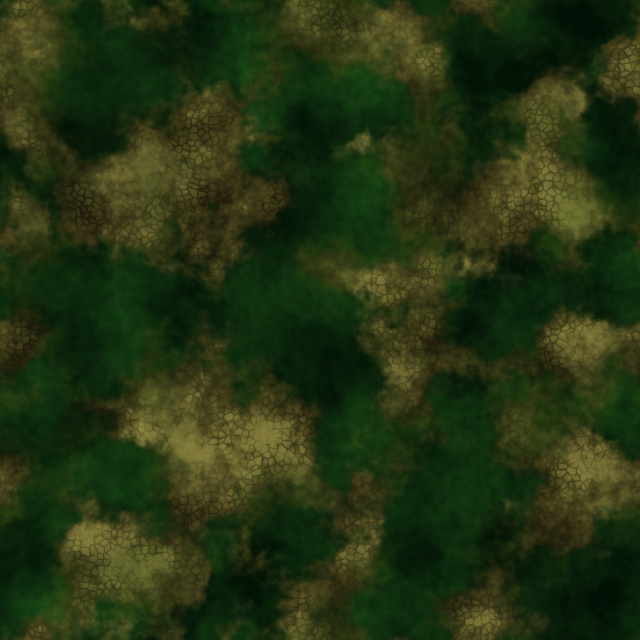
Give the GLSL for this texture, as a WebGL 2 fragment shader.

```glsl
#version 300 es
precision highp float;
// Seamless forest floor: dark painted moss with soft patches of crackled, pebbly earth.

#define PATCH_REPEAT 5.0
#define EARTH_LEVEL 0.055
#define EARTH_SOFTNESS 0.15
#define PEBBLE_REPEAT 88.0
#define DAB_REPEAT 13.0
#define DEEP_GREEN vec3(0.010, 0.072, 0.022)
#define LEAF_GREEN vec3(0.080, 0.235, 0.070)
#define OLIVE_MOSS vec3(0.185, 0.265, 0.070)
#define DARK_EARTH vec3(0.135, 0.120, 0.045)
#define MID_EARTH vec3(0.255, 0.240, 0.100)
#define PALE_EARTH vec3(0.475, 0.450, 0.215)

uniform vec2 u_resolution;
out vec4 fragColor;

// Integer hash: three values in 0..1 per lattice cell and seed.
vec3 hash3(vec2 cell, float seed) {
    uvec3 v = uvec3(vec3(cell, seed)) * 1664525u + 1013904223u;
    v.x += v.y * v.z; v.y += v.z * v.x; v.z += v.x * v.y;
    v ^= v >> 16u;
    v.x += v.y * v.z; v.y += v.z * v.x; v.z += v.x * v.y;
    return vec3(v) * exp2(-32.0);
}

float cornerSlope(vec2 cell, vec2 offset, float period, float seed) {
    float angle = 6.2832 * hash3(mod(cell, period), seed).x;
    return dot(vec2(cos(angle), sin(angle)), offset);
}

// Gradient noise that wraps after "period" cells.
float noise(vec2 p, float period, float seed) {
    vec2 i = floor(p), f = p - i;
    vec2 s = f * f * f * (f * (f * 6.0 - 15.0) + 10.0);
    vec2 e = vec2(1.0, 0.0);
    float low = mix(cornerSlope(i, f, period, seed),
                    cornerSlope(i + e, f - e, period, seed), s.x);
    float high = mix(cornerSlope(i + e.yx, f - e.yx, period, seed),
                     cornerSlope(i + 1.0, f - 1.0, period, seed), s.x);
    return mix(low, high, s.y);
}

float fbm(vec2 uv, float period, int octaves, float seed) {
    float sum = 0.0, weight = 1.0;
    for (int k = 0; k < octaves; k++) {
        sum += weight * noise(uv * period, period, seed + float(k));
        period *= 2.0;
        weight *= 0.5;
    }
    return sum;
}

// Overlapping soft brush dabs, each lighter or darker than its surroundings.
float dabs(vec2 uv, float period, float seed) {
    vec2 p = uv * period, base = floor(p);
    float tone = 0.0;
    for (int y = -1; y <= 1; y++)
    for (int x = -1; x <= 1; x++) {
        vec2 cell = base + vec2(x, y);
        vec3 rnd = hash3(mod(cell, period), seed);
        float radius = mix(0.4, 0.85, fract(rnd.z * 7.0));
        float dist = length(p - cell - 0.2 - 0.6 * rnd.xy);
        tone += (rnd.z - 0.5) * (1.0 - smoothstep(radius * 0.6, radius, dist));
    }
    return tone;
}

// Cellular pebbles: x is the gap to the nearest crack, y a random tone per pebble.
vec2 pebbles(vec2 uv, float period, float seed) {
    vec2 p = uv * period, base = floor(p);
    float nearest = 9.0, second = 9.0, tone = 0.0;
    for (int y = -1; y <= 1; y++)
    for (int x = -1; x <= 1; x++) {
        vec2 cell = base + vec2(x, y);
        vec3 rnd = hash3(mod(cell, period), seed);
        float dist = length(p - cell - rnd.xy);
        if (dist < nearest) { second = nearest; nearest = dist; tone = rnd.z; }
        else second = min(second, dist);
    }
    return vec2(second - nearest, tone);
}

void main() {
    vec2 uv = gl_FragCoord.xy / u_resolution;
    vec2 ragged = uv + 0.012 * vec2(fbm(uv, 24.0, 4, 11.0), fbm(uv, 24.0, 4, 21.0));
    float grain = fbm(uv, 64.0, 3, 31.0);

    // Patch layout
    vec2 bend = 0.03 * vec2(noise(uv * 4.0, 4.0, 41.0), noise(uv * 4.0, 4.0, 42.0));
    float height = fbm(ragged + bend, PATCH_REPEAT, 5, 51.0) - EARTH_LEVEL;
    float cover = smoothstep(-EARTH_SOFTNESS, EARTH_SOFTNESS, height + 0.07 * grain);

    // Moss, layered from broad shade, dabs and grain
    float strokes = dabs(ragged, DAB_REPEAT, 61.0) + 0.6 * dabs(ragged, DAB_REPEAT * 2.0, 62.0);
    float shade = 0.50 + 0.85 * fbm(ragged, 6.0, 4, 71.0) + 0.32 * strokes + 0.10 * grain;
    vec3 color = mix(DEEP_GREEN, LEAF_GREEN, clamp(shade, 0.0, 1.15));
    float olive = smoothstep(-0.15, 0.4, fbm(ragged, 7.0, 5, 81.0) + 0.15 * grain);
    olive *= smoothstep(-0.4, 0.05, height);
    color = mix(color, OLIVE_MOSS * (0.55 + 0.55 * shade), 0.85 * olive);

    // Earth, pale in the middle of a patch and cracked into pebbles
    vec2 pebble = pebbles(uv + 0.25 * (ragged - uv), PEBBLE_REPEAT, 91.0);
    float stone = smoothstep(0.0, 0.4, pebble.x) * (0.6 + 0.4 * pebble.y) - 0.5;
    float crackle = smoothstep(-0.25, 0.3, fbm(uv, 9.0, 3, 101.0));
    float light = 0.20 + 0.85 * height + 0.55 * fbm(ragged, 8.0, 4, 111.0);
    light += 0.12 * strokes + 0.16 * grain;
    light += stone * mix(0.10, 0.38, crackle) * smoothstep(-0.1, 0.3, height);
    vec3 earth = mix(DARK_EARTH, MID_EARTH, smoothstep(-0.15, 0.38, light));
    earth = mix(earth, PALE_EARTH, smoothstep(0.25, 0.85, light));
    color = mix(color, earth, cover * (1.0 - 0.35 * olive));

    // Broad shadows and a fine tooth
    color *= 1.0 + 0.25 * fbm(uv, 4.0, 3, 121.0) + 0.10 * grain;
    fragColor = vec4(clamp(color, 0.0, 1.0), 1.0);
}
```
